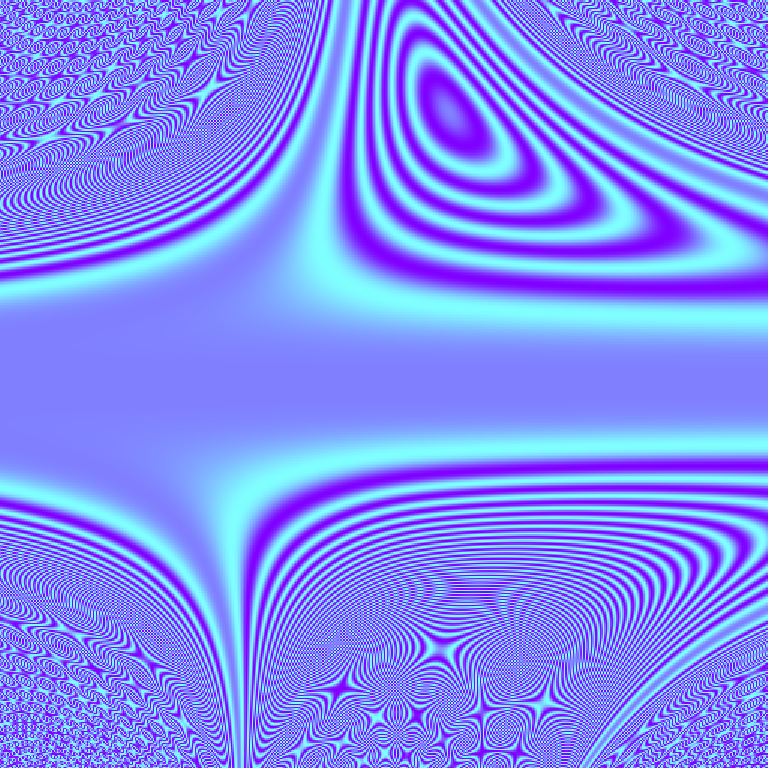
A Shadertoy shader for this background:

```glsl
// Smooth ramp that grows toward the left side.
float leftward(float x) {
    return 0.5 * (sqrt(x * x + 0.02) - x);
}

// Signed field whose zero curves form the calm channels.
float channelField(vec2 p) {
    float height = abs(p.y);
    float product = p.x * p.y;
    return product * product
         - p.x * height * (0.55 - 0.405 * height)
         + 0.2 * height * (1.0 - height) * leftward(p.x)
         + 0.086 * p.y - 0.110;
}

// Phase stays flat near the axis and the channels, and climbs between them.
float wavePhase(vec2 p) {
    float height = abs(p.y);
    float field = channelField(p);
    float depth = min(p.y, 0.0);
    float left = leftward(p.x);
    float right = left + p.x;

    // Climb away from the axis, eased toward both sides
    float gain = 390.0 * height * height / (1.0 + 1.5 * height);
    gain *= (1.0 + 0.25 * depth * depth) / (1.0 + 0.6 * left);
    gain *= exp(-0.6 * right * height);

    float rise = max(field, 0.0);
    float slope = gain * field / (1.0 + 0.25 * rise * rise);
    return slope * slope;
}

void mainImage(out vec4 fragColor, in vec2 fragCoord) {
    // A fixed lattice keeps the interference figures the same at any size
    float nodes = 512.0;
    vec2 node = floor(fragCoord / iResolution.xy * nodes) + 0.5;
    vec2 p = 2.0 * node / nodes - 1.0;

    // Smooth bands from violet troughs to cyan crests
    float band = 0.5 + 0.5 * sin(wavePhase(p));
    vec3 violet = vec3(0.5, 0.0, 1.0);
    vec3 cyan = vec3(0.5, 1.0, 1.0);
    fragColor = vec4(mix(violet, cyan, band), 1.0);
}
```
